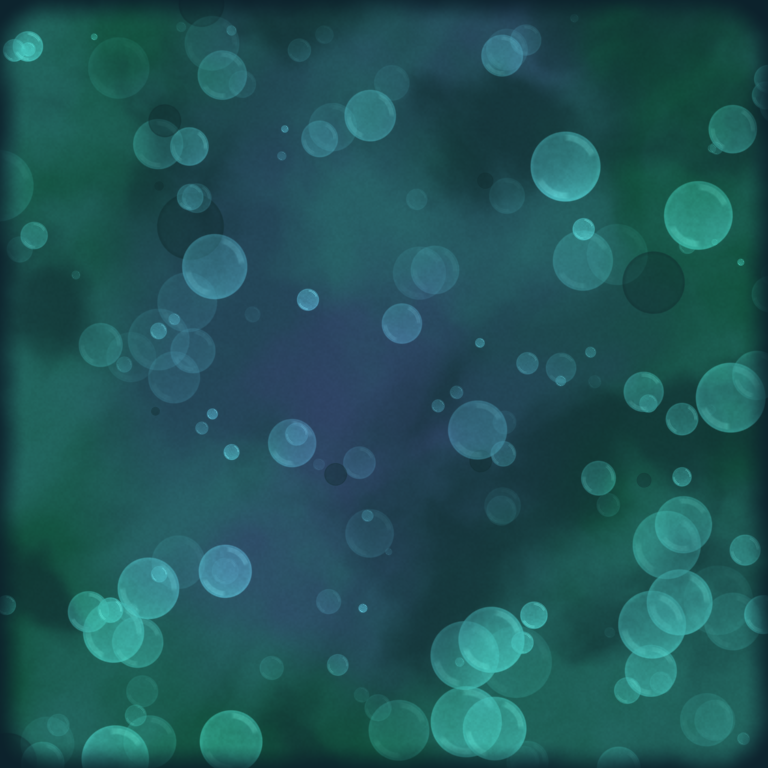
Write a three.js fragment shader that draws this background.

```glsl
// Translucent bubbles drifting over mottled green, teal and indigo clouds with a dark border.
varying vec2 vUv;

const vec3 GREEN = vec3(0.065, 0.315, 0.235);
const vec3 TEAL = vec3(0.160, 0.430, 0.430);
const vec3 SLATE = vec3(0.140, 0.275, 0.345);
const vec3 INDIGO = vec3(0.195, 0.260, 0.410);
const vec3 DEEP = vec3(0.065, 0.185, 0.195);
const vec3 BORDER = vec3(0.045, 0.120, 0.165);
const vec3 GLOW = vec3(0.110, 0.255, 0.260);

const int BUBBLES = 165;
const float MIN_RADIUS = 0.004;
const float MAX_RADIUS = 0.047;
const float CLUSTER_SPREAD = 0.10;
const float DARK_SHARE = 0.08;
const float EDGE_SOFTNESS = 0.0013;
const float CORNER_RADIUS = 0.07;
const float GRAIN = 0.035;

float hash(vec2 p) {
  vec3 q = fract(p.xyx * 0.1031);
  q += dot(q, q.yzx + 33.33);
  return fract((q.x + q.y) * q.z);
}

vec2 hash2(float n, float salt) {
  return vec2(hash(vec2(n, salt)), hash(vec2(n + 57.0, salt + 19.0)));
}

float noise(vec2 p) {
  vec2 cell = floor(p);
  vec2 f = fract(p);
  f = f * f * f * (f * (f * 6.0 - 15.0) + 10.0);
  float low = mix(hash(cell), hash(cell + vec2(1.0, 0.0)), f.x);
  float high = mix(hash(cell + vec2(0.0, 1.0)), hash(cell + 1.0), f.x);
  return mix(low, high, f.y);
}

float clouds(vec2 p) {
  float sum = 0.0;
  float weight = 0.53;
  for (int i = 0; i < 5; i++) {
    sum += weight * noise(p);
    p = mat2(0.8, 0.6, -0.6, 0.8) * p * 2.0 + 11.3;
    weight *= 0.47;
  }
  return sum;
}

// Bluer in the middle, greener towards the sides.
vec3 backdrop(vec2 p) {
  vec2 fromCentre = p - vec2(0.48, 0.56);
  float reach = length(fromCentre * vec2(1.15, 0.95));
  float warp = clouds(p * 3.0 + 5.0) - 0.5;
  float light = smoothstep(0.32, 0.70, clouds(p * 4.2 + 23.0 + warp));
  float shade = smoothstep(0.48, 0.76, clouds(p * 4.8 + 61.0 - warp));
  float green = smoothstep(0.16, 0.56, reach + warp * 0.6);
  float violet = smoothstep(0.42, 0.08, reach + warp * 0.7);
  violet *= smoothstep(0.34, 0.66, clouds(p * 4.0 + 87.0));

  vec3 colour = mix(SLATE, GREEN, green);
  colour = mix(colour, TEAL, light * 0.68);
  colour = mix(colour, INDIGO, violet * 0.75);
  return mix(colour, DEEP, shade * 0.70);
}

// Every third bubble sits beside the one before it.
vec2 bubbleCentre(float id) {
  float clustered = step(1.5, mod(id, 3.0));
  vec2 centre = hash2(id - clustered, 3.0) * 1.04 - 0.02;
  return centre + clustered * (hash2(id, 41.0) - 0.5) * CLUSTER_SPREAD;
}

// Curved reflection just inside the rim, facing the given angle.
float reflection(vec2 q, float angle) {
  vec2 facing = vec2(cos(angle), sin(angle));
  float rim = length(q);
  float band = smoothstep(0.70, 0.78, rim) * smoothstep(0.95, 0.88, rim);
  return band * smoothstep(0.78, 0.90, dot(q, facing) / max(rim, 0.01));
}

vec3 addBubble(vec3 colour, vec3 base, vec2 p, float id) {
  vec2 traits = hash2(id, 71.0);
  float radius = mix(MIN_RADIUS, MAX_RADIUS, pow(traits.x, 1.3));
  vec2 offset = p - bubbleCentre(id);
  float dist = length(offset);
  if (dist > radius + EDGE_SOFTNESS) return colour;

  vec2 q = offset / radius;
  float cover = smoothstep(EDGE_SOFTNESS, -EDGE_SOFTNESS, dist - radius);
  float rim = smoothstep(0.86, 0.98, length(q));
  float kind = hash(vec2(id, 113.0));
  if (kind < DARK_SHARE) return mix(colour, DEEP * 0.9, cover * (0.38 + 0.15 * rim));

  float opacity = mix(0.12, 0.88, pow(traits.y, 1.5));
  float tilt = (kind - 0.5) * 0.8;
  float shine = reflection(q, 0.75 + tilt) + 0.8 * reflection(q, 3.95 + tilt);
  float body = 0.80 - 0.16 * q.y + 0.12 * dot(q, q) + 0.18 * rim;
  float texture = 0.10 * (noise(q * 7.0 + id) - 0.5);
  vec3 tint = base * 1.30 + GLOW + vec3(0.07, 0.09, 0.08) * shine;
  return mix(colour, tint, cover * clamp(opacity * (body + texture + 0.15 * shine), 0.0, 0.95));
}

void main() {
  vec3 base = backdrop(vUv);
  vec3 colour = base;
  for (int i = 0; i < BUBBLES; i++) colour = addBubble(colour, base, vUv, float(i));

  // Fine grain
  colour *= 1.0 + GRAIN * (noise(vUv * 260.0) + noise(vUv * 410.0) - 1.0);

  // Soft rounded border
  vec2 corner = abs(vUv - 0.5) - (0.5 - CORNER_RADIUS);
  float inset = length(max(corner, 0.0)) + min(max(corner.x, corner.y), 0.0) - CORNER_RADIUS;
  float border = smoothstep(-0.035, 0.012, inset + 0.014 * (clouds(vUv * 14.0) - 0.5));
  gl_FragColor = vec4(mix(colour, BORDER, border * 0.92), 1.0);
}
```
